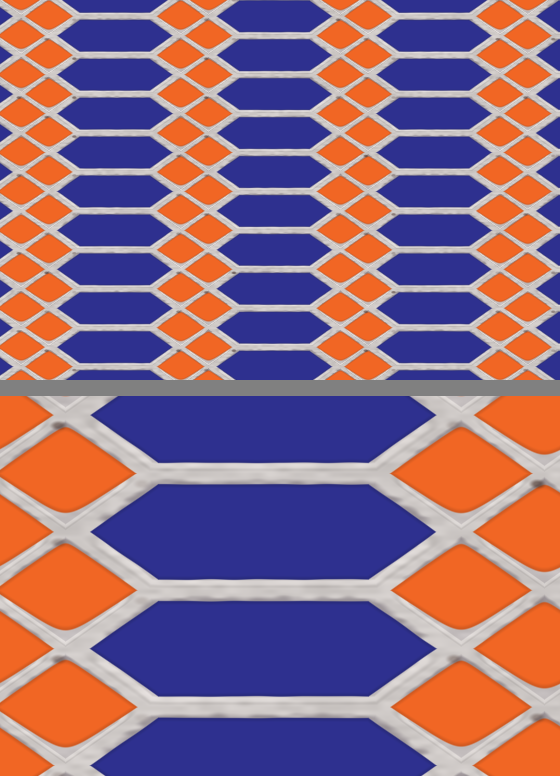
Top: the whole. Bottom: its middle third, enlarged.
A Shadertoy shader for this pattern:

```glsl
// Expanded-metal mesh: columns of long blue hexagons joined by bands of orange
// rhombi. A diagonal lattice gives the rhombi, a folded distance the hexagons;
// whatever lies between the cells is shaded as pale, slightly worn metal.

#define ROWS        9.76                 // repeats down the canvas
#define PERIOD      4.10                 // column pitch, in row heights
#define ORIGIN      vec2(-0.17, 9.343)   // first band's left joint, in rows
#define RHOMB_W     0.713                // half width of a rhombus
#define ORANGE_GAP  0.056                // metal inside each rhombus edge
#define BLUE_GAP    0.122                // metal inside each slanted blue edge
#define BAR_GAP     0.092                // half thickness of the level bars
#define BLUE        vec3(0.18, 0.19, 0.56)
#define ORANGE      vec3(0.945, 0.40, 0.14)
#define METAL       vec3(0.805, 0.785, 0.775)
#define UNDERSIDE   vec3(0.58, 0.55, 0.57)

float hash(vec2 p) {
    vec3 q = fract(vec3(p.xyx) * 0.1031);
    q += dot(q, q.yzx + 33.33);
    return fract((q.x + q.y) * q.z);
}

float noise(vec2 p) {
    vec2 i = floor(p), f = fract(p);
    f *= f * (3.0 - 2.0 * f);
    return mix(mix(hash(i), hash(i + vec2(1, 0)), f.x),
               mix(hash(i + vec2(0, 1)), hash(i + vec2(1, 1)), f.x), f.y);
}

// Distance to the sides of a rhombus; the lower corner is the rounder one
float rhombusDepth(vec2 q, float slant) {
    float r = mix(0.13, 0.045, smoothstep(-0.2, 0.2, q.y));
    return (1.0 - sqrt(q.x * q.x + r * r) / RHOMB_W - 2.0 * abs(q.y)) * slant;
}

void mainImage(out vec4 fragColor, in vec2 fragCoord) {
    float px = ROWS / iResolution.y;
    vec2 p = fragCoord * px;

    // Each column drops by half a row
    float column = floor((p.x - ORIGIN.x) / PERIOD);
    float u = p.x - ORIGIN.x - column * PERIOD;
    float v = p.y - ORIGIN.y + 0.5 * (column - 1.0);
    float slant = 0.5 * RHOMB_W / length(vec2(RHOMB_W, 0.5));
    float barLength = PERIOD - 3.0 * RHOMB_W;

    // Diagonal lattice cell and its centre
    vec2 lattice = 0.5 * vec2(u / RHOMB_W + 2.0 * v, u / RHOMB_W - 2.0 * v);
    vec2 cell = floor(lattice);
    vec2 centre = vec2(cell.x + cell.y + 1.0, cell.x - cell.y);
    bool isOrange = centre.x > 0.5 && centre.x < 2.5;
    float wear = hash(centre + vec2(column * 17.0 + 50.0, 90.0)) - 0.5;

    // Depth from the strand's middle line, and from the edge of the fill
    float depth, inside, gap;
    vec2 q;
    if (isOrange) {
        q = vec2(u, v) - centre * vec2(RHOMB_W, 0.5);
        gap = ORANGE_GAP + 0.007 * wear;
        depth = (1.0 - abs(q.x) / RHOMB_W - 2.0 * abs(q.y)) * slant;
        inside = rhombusDepth(q, slant) - gap;
    } else {
        bool leftSide = centre.x < 0.5;
        float middle = leftSide ? -0.5 * barLength : 3.0 * RHOMB_W + 0.5 * barLength;
        q.x = abs(u - middle) - 0.5 * barLength;
        q.y = fract(leftSide ? v : v + 0.5) - 0.5;
        float bar = 0.5 - abs(q.y);
        float side = (1.0 - q.x / RHOMB_W - 2.0 * abs(q.y)) * slant;
        depth = min(bar, side);
        gap = mix(BAR_GAP, BLUE_GAP, smoothstep(-0.15, 0.15, q.x));
        float ripple = 0.008 * (noise(p * vec2(5.0, 2.0)) - 0.5);
        inside = min(bar - BAR_GAP, side - BLUE_GAP) + ripple;
    }

    // Metal: lit upper side, fine crease, darker underside, grain
    float across = depth / gap * clamp(-q.y * 8.0, -1.0, 1.0);
    float grain = noise(p * vec2(9.0, 24.0)) - 0.5;
    vec3 color = METAL + 0.06 * smoothstep(0.0, 0.9, across);
    color -= 0.06 * smoothstep(0.25, 0.0, abs(across - 0.35));
    color = mix(color, UNDERSIDE, 0.8 * smoothstep(-0.45, -1.0, across + 0.3 * grain));
    color = mix(color, UNDERSIDE, 0.35 * smoothstep(0.8, 1.05, across));
    color += 0.07 * grain + 0.03 * (noise(p * 1.7) - 0.5);

    // Colored fill, dimmed slightly beside the metal
    vec3 fill = isOrange ? ORANGE : BLUE;
    fill *= 1.0 - 0.14 * smoothstep(0.04, 0.0, inside);
    color = mix(color, fill, smoothstep(-0.9 * px, 0.9 * px, inside));

    // Small dark nicks below the joints, uneven in strength
    vec2 knot = floor(lattice + 0.5);
    vec2 r = lattice - knot;
    vec2 offset = vec2((r.x + r.y) * RHOMB_W, 0.5 * (r.x - r.y));
    float joint = knot.x + knot.y;
    float nick = smoothstep(0.06, 0.015, length((offset + vec2(0.06, 0.09)) * vec2(0.7, 1.2)));
    nick *= step(0.5, joint) * step(joint, 3.5) * hash(knot + vec2(column * 7.0 + 40.0, 60.0));
    color = mix(color, vec3(0.25, 0.16, 0.13), 0.6 * nick);

    fragColor = vec4(clamp(color, 0.0, 1.0), 1.0);
}
```
